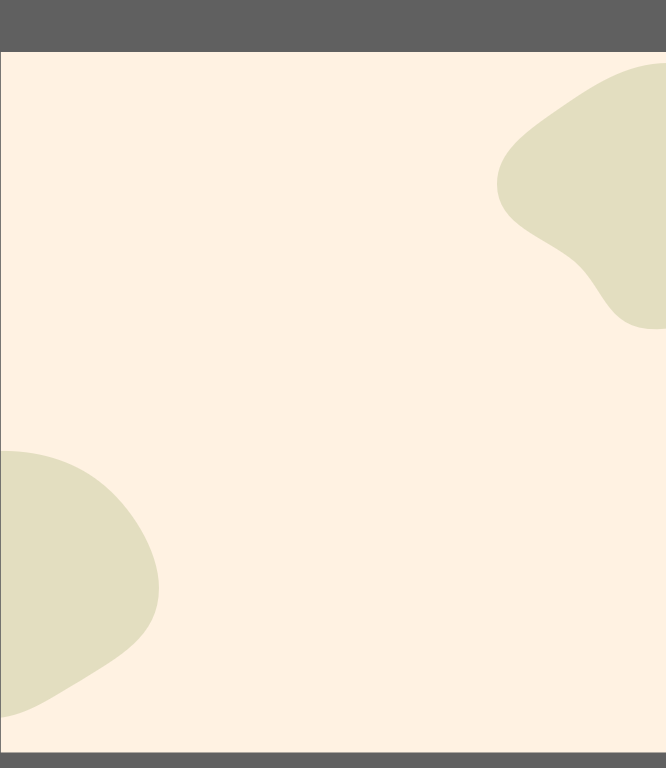
Write a Shadertoy shader that draws this background.

```glsl
const vec3 CREAM = vec3(1.0, 0.949, 0.886);
const vec3 SAGE = vec3(0.89, 0.87, 0.753);
const vec3 GREY = vec3(0.376);

const int CURVES = 4;
const int STEPS = 16;
const int POINTS = 3 * CURVES + 1;

// Outlines as chained cubic curves, in units of canvas height
const vec2 UPPER_BLOB[POINTS] = vec2[POINTS](
    vec2(0.8698, 0.9180), vec2(0.8151, 0.9180), vec2(0.7708, 0.8880),
    vec2(0.7292, 0.8594), vec2(0.6836, 0.8281), vec2(0.6471, 0.8021),
    vec2(0.6471, 0.7604), vec2(0.6471, 0.7057), vec2(0.7083, 0.6927),
    vec2(0.7487, 0.6589), vec2(0.7904, 0.6224), vec2(0.7891, 0.5625),
    vec2(0.8698, 0.5723));

const vec2 LOWER_BLOB[POINTS] = vec2[POINTS](
    vec2(-0.0026, 0.4128), vec2(0.0469, 0.4141), vec2(0.0938, 0.4010),
    vec2(0.1302, 0.3724), vec2(0.1693, 0.3424), vec2(0.2070, 0.2838),
    vec2(0.2070, 0.2344), vec2(0.2070, 0.1706), vec2(0.1536, 0.1445),
    vec2(0.1042, 0.1133), vec2(0.0677, 0.0924), vec2(0.0365, 0.0690),
    vec2(-0.0026, 0.0651));

vec2 cubicBezier(vec2 a, vec2 b, vec2 c, vec2 d, float t) {
    float s = 1.0 - t;
    return s * s * s * a + 3.0 * s * s * t * b + 3.0 * s * t * t * c + t * t * t * d;
}

float segmentDistance(vec2 p, vec2 a, vec2 b) {
    vec2 ab = b - a;
    return length(p - a - ab * clamp(dot(p - a, ab) / dot(ab, ab), 0.0, 1.0));
}

// True if a horizontal ray from p towards side (-1 or 1) meets segment ab
bool rayCrosses(vec2 p, vec2 a, vec2 b, float side) {
    if ((a.y > p.y) == (b.y > p.y)) return false;
    float hitX = mix(a.x, b.x, (p.y - a.y) / (b.y - a.y));
    return (hitX - p.x) * side > 0.0;
}

// Signed distance to a shape open at the canvas border opposite to side
float blobDistance(vec2 p, vec2 outline[POINTS], float side) {
    float nearest = 1e3;
    bool inside = false;
    vec2 previous = outline[0];
    for (int i = 0; i < CURVES; i++) {
        int k = 3 * i;
        for (int j = 1; j <= STEPS; j++) {
            vec2 current = cubicBezier(outline[k], outline[k + 1], outline[k + 2],
                                       outline[k + 3], float(j) / float(STEPS));
            nearest = min(nearest, segmentDistance(p, previous, current));
            if (rayCrosses(p, previous, current, side)) inside = !inside;
            previous = current;
        }
    }
    return inside ? -nearest : nearest;
}

// Antialiased coverage of the region where distance is negative
float coverage(float dist, float pixel) {
    return clamp(0.5 - dist / pixel, 0.0, 1.0);
}

void mainImage(out vec4 fragColor, in vec2 fragCoord) {
    float pixel = 1.0 / iResolution.y;
    vec2 p = fragCoord * pixel;

    // Soft blobs on the cream page
    float blobs = min(blobDistance(p, UPPER_BLOB, -1.0),
                      blobDistance(p, LOWER_BLOB, 1.0));
    vec3 color = mix(CREAM, SAGE, coverage(blobs, pixel));

    // Grey bands above and below, with a hairline on the left
    float bands = min(0.9323 - p.y, p.y - 0.0202);
    float hairline = p.x - 0.0011;
    color = mix(color, GREY, coverage(hairline, pixel));
    color = mix(color, GREY, coverage(bands, pixel));

    fragColor = vec4(color, 1.0);
}
```
